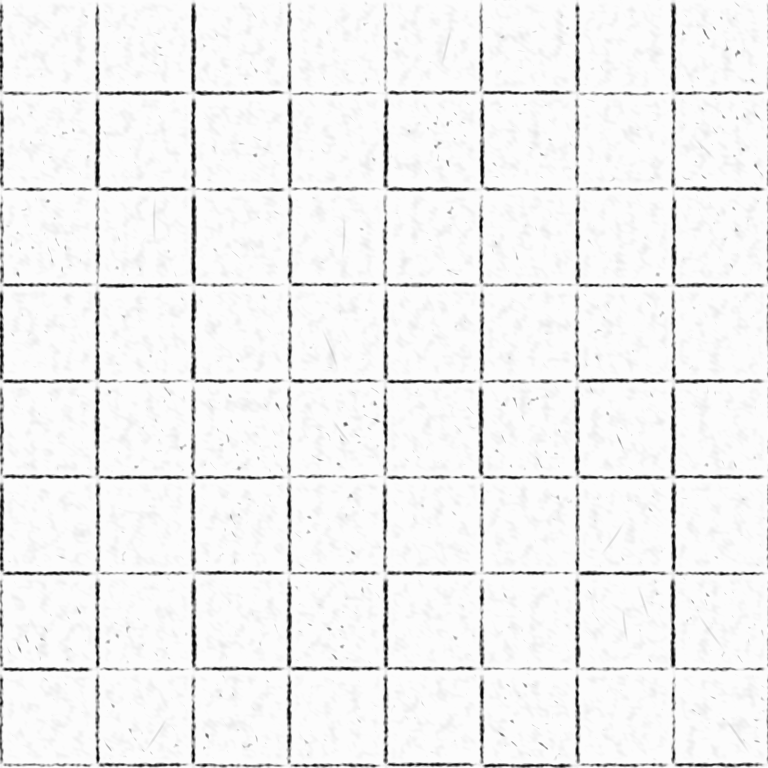
Reproduce this texture map procedurally as a WebGL 2 fragment shader.

```glsl
#version 300 es
precision highp float;

#define TILES 8.0
#define LINE_OFFSET vec2(0.016, 0.030)
#define LINE_HALF_WIDTH 0.0135
#define LINE_SOFTNESS 0.017
#define LINE_WOBBLE 0.006
#define LINE_WEAR 1.1
#define SPECK_INK 0.8
#define SMUDGE_INK 0.075
#define SCRATCH_INK 0.11
#define SCRATCH_CHANCE 0.13
#define PAPER vec3(0.990)
#define INK vec3(0.02)

uniform vec2 u_resolution;
out vec4 fragColor;

float hash(vec2 p) {
    vec3 q = fract(vec3(p.xyx) * 0.1031);
    q += dot(q, q.yzx + 33.33);
    return fract((q.x + q.y) * q.z);
}

vec2 gradient(vec2 cell) {
    float angle = 6.28319 * hash(cell);
    return vec2(cos(angle), sin(angle));
}

float noise(vec2 p) {
    vec2 i = floor(p), f = p - i;
    vec2 u = f * f * f * (f * (f * 6.0 - 15.0) + 10.0);
    vec2 e = vec2(0.0, 1.0);
    float low = mix(dot(gradient(i), f), dot(gradient(i + e.yx), f - e.yx), u.x);
    float high = mix(dot(gradient(i + e.xy), f - e.xy), dot(gradient(i + e.yy), f - e.yy), u.x);
    return mix(low, high, u.y);
}

mat2 rotation(float angle) {
    float c = cos(angle), s = sin(angle);
    return mat2(c, s, -s, c);
}

// One worn joint between tiles, broken just before each crossing
float joint(float across, float along, float seed, float scale, float pixel) {
    float line = floor(across + 0.5);
    vec2 id = vec2(line, floor(along)) + seed;
    float t = fract(along);
    float lane = line * 7.3 + seed;
    float d = across - line + LINE_WOBBLE * noise(vec2(along * 4.0, lane));
    d += 0.010 * (hash(id + 5.0) - 0.5);
    float grain = noise(vec2(along * 21.0, lane + d * 26.0));
    float patches = noise(vec2(along * 5.0, lane + 40.0));
    float vigour = hash(id + 17.0);
    float width = scale * LINE_HALF_WIDTH * mix(0.75, 1.2, vigour) + 0.012 * grain + 0.006 * patches;
    float soft = max(LINE_SOFTNESS, 0.75 * pixel);
    float body = 1.0 - smoothstep(width - soft, width + soft, abs(d));
    float ends = smoothstep(0.0, 0.05, t) * (1.0 - smoothstep(0.88, 0.96, t));
    float strength = mix(0.55, 1.15, vigour) + LINE_WEAR * (0.6 * grain + 0.6 * patches);
    return body * mix(0.05, 1.0, ends) * clamp(strength, 0.15, 1.0);
}

// Soft slanted chips, gathered in patches and denser on some tiles
float specks(vec2 p, vec2 tile) {
    vec2 slanted = rotation(0.3 + 1.0 * hash(tile + 3.0)) * p;
    float chips = noise(slanted * vec2(10.0, 18.0) + tile * 5.0);
    float cluster = noise(p * 2.7 + 61.0);
    float amount = pow(hash(tile + 9.0), 2.0);
    float threshold = 0.45 - 0.09 * amount - 0.24 * cluster;
    return smoothstep(threshold, threshold + 0.38, chips) * mix(0.45, 1.0, amount);
}

// Faint, tapering, slightly curved strokes
float scratches(vec2 local, vec2 tile, float pixel) {
    float ink = 0.0;
    for (int i = 0; i < 2; i++) {
        vec2 id = tile + 31.0 * float(i + 1);
        vec2 center = mix(vec2(0.3), vec2(0.7), vec2(hash(id), hash(id + 4.0)));
        vec2 q = rotation(0.75 + 1.5 * hash(id + 8.0)) * (local - center);
        float reach = mix(0.15, 0.28, hash(id + 12.0));
        q.y += 0.7 * (hash(id + 16.0) - 0.5) * q.x * q.x;
        float stroke = 1.0 - smoothstep(0.002, 0.010 + pixel, abs(q.y));
        float taper = 1.0 - smoothstep(0.2 * reach, reach, abs(q.x));
        ink += stroke * taper * step(hash(id + 20.0), SCRATCH_CHANCE);
    }
    return min(ink, 1.0);
}

void main() {
    vec2 p = gl_FragCoord.xy / u_resolution * TILES - LINE_OFFSET;
    float pixel = TILES / min(u_resolution.x, u_resolution.y);
    vec2 tile = floor(p), local = p - tile;

    // Wear on the tile faces, leaving a clean rim
    vec2 rim = min(local, 1.0 - local);
    float face = smoothstep(0.03, 0.12, min(rim.x, rim.y));
    vec2 streak = rotation(0.6) * p;
    float smudge = noise(p * vec2(8.0, 6.0) + 13.0) + 0.7 * noise(streak * vec2(13.0, 22.0));
    float wear = SMUDGE_INK * max(0.0, smudge) + SPECK_INK * specks(p, tile);
    wear += SCRATCH_INK * scratches(local, tile, pixel);

    // Joints over the faces
    float upright = joint(p.x, p.y, 101.0, 1.05, pixel);
    float level = joint(p.y, p.x, 211.0, 0.8, pixel);
    float ink = max(max(upright, level), wear * face);
    fragColor = vec4(mix(PAPER, INK, clamp(ink, 0.0, 1.0)), 1.0);
}
```
